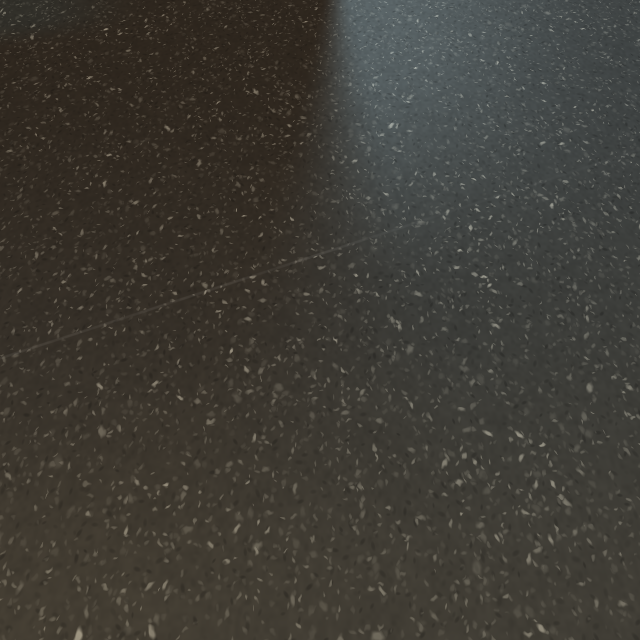
Give the GLSL for this texture, as a WebGL 2 fragment shader.

```glsl
#version 300 es
precision highp float;
// A dark speckled stone floor seen at a slant: a warm-to-cool gradient with a
// pale window sheen, mineral grains scattered in jittered cells on a
// perspective plane, fine mottling and a thin straight joint.

#define HORIZON 2.0          // height where the floor plane would vanish
#define FORESHORTEN 1.45     // vertical squeeze of the plane
#define FINE_CELLS 165.0     // grain cells per plane unit
#define MEDIUM_CELLS 105.0
#define LARGE_CELLS 36.0
#define GRAIN_GAIN 0.36      // brightness of the pale grains
#define MOTTLE_GAIN 0.035    // contrast of the ground texture
#define SHEEN_EDGE 0.525     // where the reflection begins
#define JOINT_HEIGHT 0.44
#define JOINT_SLOPE 0.326

uniform vec2 u_resolution;
out vec4 fragColor;

vec3 hash3(vec2 p) {
    vec3 q = fract(p.xyx * vec3(0.1031, 0.1030, 0.0973));
    q += dot(q, q.yxz + 33.33);
    return fract((q.xxy + q.yzz) * q.zyx);
}

float valueNoise(vec2 p) {
    vec2 cell = floor(p), f = fract(p);
    f = f * f * (3.0 - 2.0 * f);
    float low = mix(hash3(cell).x, hash3(cell + vec2(1, 0)).x, f.x);
    float high = mix(hash3(cell + vec2(0, 1)).x, hash3(cell + vec2(1, 1)).x, f.x);
    return mix(low, high, f.y);
}

// Soft elongated grains, one per occupied cell; returns their brightness.
float grains(vec2 p, float share, float size, float pixel) {
    float sum = 0.0;
    vec2 home = floor(p);
    for (int j = -1; j <= 1; j++) {
        for (int i = -1; i <= 1; i++) {
            vec2 cell = home + vec2(i, j);
            vec3 place = hash3(cell + 17.0);
            vec3 look = hash3(cell + 391.0);
            if (place.z > share) continue;
            vec2 d = p - cell - 0.1 - 0.8 * place.xy;
            float angle = 6.2832 * look.x;
            vec2 axis = vec2(cos(angle), sin(angle));
            d = vec2(dot(d, axis), dot(d, vec2(-axis.y, axis.x)));
            d.y *= 1.2 + 0.9 * look.y;
            float radius = size * (0.55 + 0.6 * look.z);
            float blur = 0.45 * radius + 0.5 * pixel;
            float cover = 1.0 - smoothstep(radius - blur, radius + blur, length(d));
            sum = max(sum, cover * (0.18 + 0.82 * look.y * look.y));
        }
    }
    return sum;
}

// Ground tone: left and right columns joined by an edge that softens downward.
vec3 groundColour(vec2 uv) {
    float lower = smoothstep(0.0, 0.55, uv.y);
    float upper = smoothstep(0.35, 0.95, uv.y);
    vec3 warm = mix(vec3(0.262, 0.238, 0.196), vec3(0.212, 0.190, 0.160), lower);
    warm = mix(warm, vec3(0.180, 0.150, 0.117), upper);
    vec3 cool = mix(vec3(0.252, 0.240, 0.210), vec3(0.234, 0.236, 0.221), lower);
    cool = mix(cool, vec3(0.238, 0.254, 0.254), upper);

    float t = 1.0 - uv.y;
    float width = 0.025 + 0.2 * t + 0.3 * t * t;
    float edge = smoothstep(SHEEN_EDGE - width, SHEEN_EDGE + width, uv.x);
    vec3 colour = mix(warm, cool, edge);

    float sheen = edge * smoothstep(0.5, 1.0, uv.y);
    sheen *= 1.0 - 0.9 * smoothstep(0.58, 1.0, uv.x);
    colour += sheen * vec3(0.112, 0.137, 0.148);

    // Faint grey reflection in the far left corner.
    float corner = smoothstep(0.94, 0.985, uv.y + 0.02 - 0.12 * uv.x);
    return mix(colour, vec3(0.195, 0.198, 0.178), 0.7 * corner * smoothstep(0.24, 0.04, uv.x));
}

void main() {
    vec2 uv = gl_FragCoord.xy / u_resolution;
    float depth = 1.0 / (HORIZON - uv.y);
    vec2 plane = vec2(uv.x - 0.5, FORESHORTEN) * depth + 3.0;
    float pixel = depth * max(1.0, FORESHORTEN * depth) / u_resolution.y;

    vec3 colour = groundColour(uv);

    // Mottling and small dark pits
    float mottle = 0.6 * valueNoise(plane * 260.0) + 0.4 * valueNoise(plane * 95.0 + 40.0);
    colour *= 1.0 + 4.0 * MOTTLE_GAIN * (mottle - 0.5);
    colour *= 1.0 - 0.2 * grains(plane * 130.0 + 71.0, 0.5, 0.36, pixel * 130.0);

    // Pale grains with ragged outlines, in three sizes
    vec2 ragged = vec2(valueNoise(plane * 330.0), valueNoise(plane * 330.0 + 57.0)) - 0.5;
    vec2 p = plane + 0.0022 * ragged;
    float fine = grains(p * FINE_CELLS, 0.40, 0.34, pixel * FINE_CELLS);
    float medium = grains(p * MEDIUM_CELLS + 13.0, 0.24, 0.33, pixel * MEDIUM_CELLS);
    float large = grains(p * LARGE_CELLS + 29.0, 0.10, 0.16, pixel * LARGE_CELLS);
    float pale = max(max(0.55 * fine, 0.8 * medium), 1.1 * large);
    float patches = 0.7 + 0.6 * valueNoise(plane * 22.0);
    colour += GRAIN_GAIN * pale * patches * vec3(1.0, 0.97, 0.87);

    // Thin joint, fading to the right
    float offset = abs(uv.y - JOINT_HEIGHT - JOINT_SLOPE * uv.x);
    float joint = 1.0 - smoothstep(0.0006, 0.0034, offset);
    float wear = 0.5 + 0.5 * valueNoise(vec2(uv.x * 45.0, 5.0));
    colour += 0.065 * joint * wear * mix(1.0, 0.3, smoothstep(0.45, 0.7, uv.x));

    fragColor = vec4(colour, 1.0);
}
```
